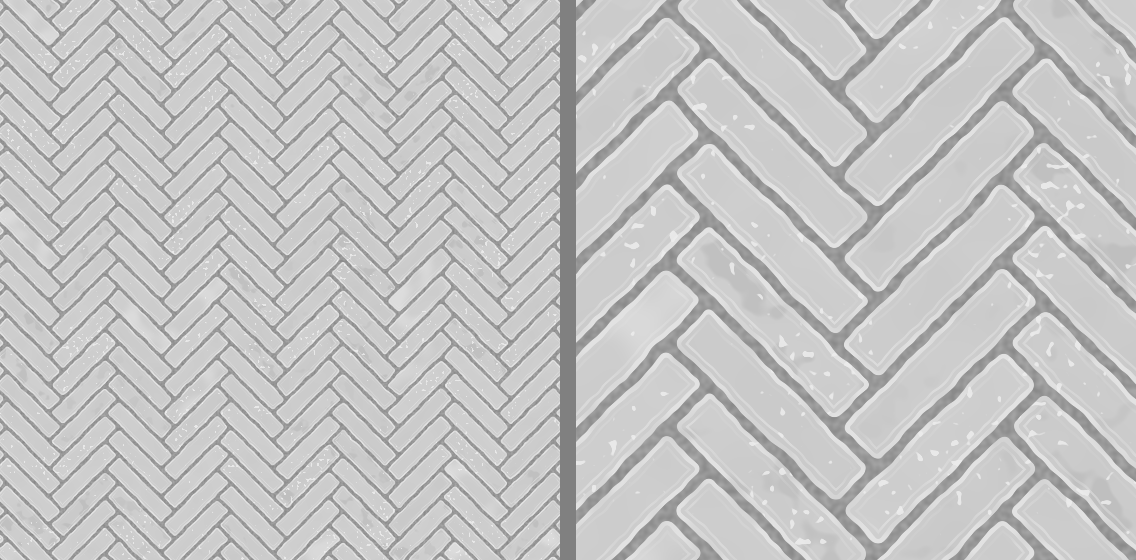
Left: the whole. Right: its middle third, enlarged.
This texture is drawn by a Shadertoy shader. Its source:

```glsl
const float ROWS = 20.0;          // bricks stacked down the canvas
const float COLUMNS = 5.0;        // zigzags across the canvas
const float ZIGZAG = ROWS / COLUMNS;

// Lengths below are in row heights
const float JOINT = 0.115;        // mortar width
const float CORNER = 0.095;       // brick corner radius
const float WOBBLE = 0.035;       // unevenness of the edges
const float RIM_WIDTH = 0.028;
const float INNER_INSET = 0.115;  // depth of the faint inner line
const float INNER_WIDTH = 0.014;

const vec3 BRICK = vec3(0.80);
const vec3 HIGHLIGHT = vec3(0.89);
const vec3 SPECK = vec3(0.93);
const vec3 STAIN = vec3(0.72);
const vec3 MORTAR_DARK = vec3(0.54);
const vec3 MORTAR_LIGHT = vec3(0.65);

float hash(vec3 p) {
    p = fract(p * vec3(0.1031, 0.1130, 0.0973));
    p += dot(p, p.yzx + 33.33);
    return fract((p.x + p.y) * p.z);
}

float cornerGradient(vec2 cell, vec2 offset, float period, float seed) {
    float angle = 6.2832 * hash(vec3(mod(cell, period), seed));
    return dot(vec2(cos(angle), sin(angle)), offset);
}

// Gradient noise that wraps after one canvas; about -0.7 to 0.7
float noise(vec2 uv, float period, float seed) {
    vec2 p = uv * period;
    vec2 i = floor(p), f = p - i;
    vec2 w = f * f * f * (f * (f * 6.0 - 15.0) + 10.0);
    vec2 e = vec2(1.0, 0.0);
    float low = mix(cornerGradient(i, f, period, seed),
                    cornerGradient(i + e.xy, f - e.xy, period, seed), w.x);
    float high = mix(cornerGradient(i + e.yx, f - e.yx, period, seed),
                     cornerGradient(i + e.xx, f - e.xx, period, seed), w.x);
    return mix(low, high, w.y);
}

float roundedBox(vec2 p, vec2 halfSize, float radius) {
    vec2 d = abs(p) - halfSize + radius;
    return length(max(d, 0.0)) + min(max(d.x, d.y), 0.0) - radius;
}

// Nearest brick: x = signed distance, y = height above its centre; id is per brick
vec2 herringbone(vec2 p, out vec3 id) {
    vec2 halfSize = vec2(ZIGZAG, 1.0) * 0.35355 - 0.5 * JOINT;
    vec2 nearest = vec2(1e3, 0.0);
    id = vec3(0.0);
    for (int family = 0; family < 2; family++) {
        float f = float(family);
        float side = 1.0 - 2.0 * f;
        vec2 d = p - vec2(ZIGZAG * (0.25 + 0.5 * f), 0.5 - 0.5 * f);
        float column = floor(d.x / ZIGZAG + 0.5);
        d.x -= column * ZIGZAG;
        float row = floor(side * d.x + d.y + 0.5);
        d.y -= row;
        vec2 local = vec2(d.x - side * d.y, side * d.x + d.y) * 0.70711;
        float dist = roundedBox(local, halfSize, CORNER);
        if (dist < nearest.x) {
            nearest = vec2(dist, local.y);
            id = vec3(mod(column, COLUMNS), mod(row, ROWS), 7.0 * f + 1.0);
        }
    }
    return nearest;
}

float line(float d, float width, float pixel) {
    return 1.0 - smoothstep(width - 0.5 * pixel, width + 0.5 * pixel, abs(d));
}

void mainImage(out vec4 fragColor, in vec2 fragCoord) {
    vec2 uv = fragCoord / iResolution.xy;
    float pixel = ROWS / min(iResolution.x, iResolution.y);

    // Layout with slightly uneven edges
    vec2 warp = vec2(noise(uv, 40.0, 1.0), noise(uv, 40.0, 2.0));
    vec3 id;
    vec2 brick = herringbone(uv * ROWS + WOBBLE * warp, id);
    float dist = brick.x + 0.02 * noise(uv, 120.0, 3.0);
    float tone = hash(id);
    float wear = hash(id + 31.0);
    float patchiness = hash(id + 67.0);

    // Mortar with fine grain
    float grain = noise(uv, 250.0, 4.0) + 0.5 * noise(uv, 110.0, 5.0);
    vec3 mortar = mix(MORTAR_DARK, MORTAR_LIGHT, clamp(0.5 + 0.8 * grain, 0.0, 1.0));

    // Brick face: tone, dark stains and pale clouds
    vec3 face = BRICK + 0.016 * (tone - 0.5) + 0.012 * noise(uv, 30.0, 6.0);
    float blot = noise(uv, 36.0, 7.0) + 0.4 * noise(uv, 90.0, 8.0);
    face = mix(face, STAIN, 0.6 * smoothstep(0.12, 0.3, blot) * smoothstep(0.72, 0.9, patchiness));
    float cloud = smoothstep(-0.15, 0.4, noise(uv, 22.0, 9.0));
    face = mix(face, HIGHLIGHT, 0.65 * cloud * (1.0 - smoothstep(0.05, 0.12, patchiness)));

    // Worn rim and faint inner line
    float fade = smoothstep(-0.35, 0.25, noise(uv, 45.0, 10.0));
    float rim = line(dist + RIM_WIDTH, RIM_WIDTH, pixel) * mix(0.35, 0.95, fade);
    float inner = line(dist + INNER_INSET, INNER_WIDTH, pixel);
    inner *= mix(0.25, 0.65, smoothstep(0.1, -0.1, brick.y)) * (1.0 - 0.5 * fade);
    face = mix(face, HIGHLIGHT, max(rim, inner));

    // Chipped specks, gathered in clusters
    float cluster = smoothstep(-0.15, 0.5, noise(uv, 14.0, 11.0) + 0.45 * (wear - 0.45));
    float limit = mix(0.56, 0.27, cluster);
    float chips = noise(uv, 170.0, 12.0) + 0.25 * noise(uv, 80.0, 13.0);
    face = mix(face, SPECK, 0.85 * smoothstep(limit, limit + 0.1, chips));

    float coverage = smoothstep(0.6 * pixel, -0.6 * pixel, dist);
    fragColor = vec4(mix(mortar, face, coverage), 1.0);
}
```
